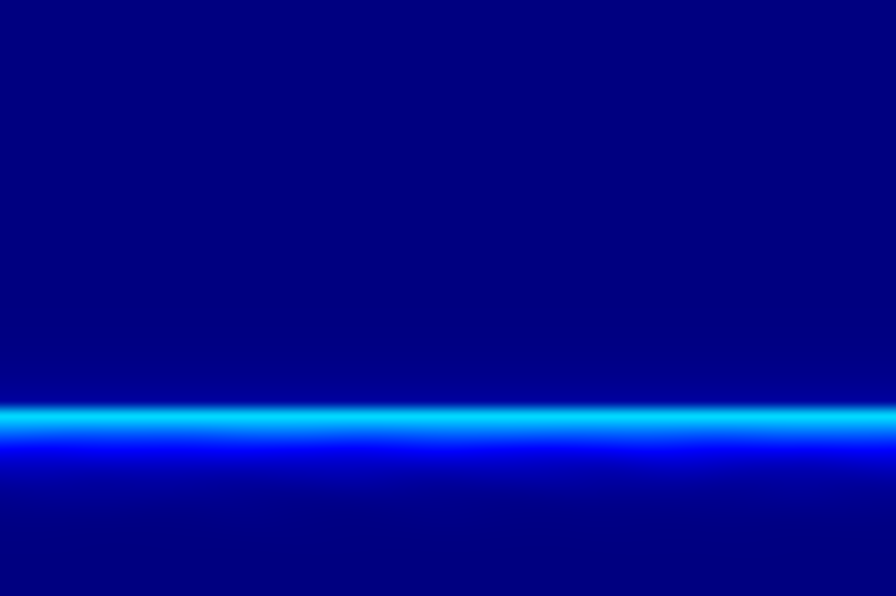
Write a Shadertoy shader that draws this background.

```glsl
const float BAND_HEIGHT = 0.300;   // brightest line
const float BAND_TOP = 0.330;      // where the band meets the dark field

vec2 hashGradient(vec2 cell) {
    float angle = 6.2832 * fract(sin(dot(cell, vec2(127.1, 311.7))) * 43758.5);
    return vec2(cos(angle), sin(angle));
}

float cornerWeight(vec2 cell, vec2 local, vec2 corner) {
    return dot(hashGradient(cell + corner), local - corner);
}

float gradientNoise(vec2 p) {
    vec2 cell = floor(p);
    vec2 local = fract(p);
    vec2 blend = local * local * (3.0 - 2.0 * local);
    float low = mix(cornerWeight(cell, local, vec2(0, 0)),
                    cornerWeight(cell, local, vec2(1, 0)), blend.x);
    float high = mix(cornerWeight(cell, local, vec2(0, 1)),
                     cornerWeight(cell, local, vec2(1, 1)), blend.x);
    return mix(low, high, blend.y);
}

// Navy to blue to cyan ramp
vec3 heatColor(float level) {
    return vec3(0.0, clamp(4.0 * level - 0.5, 0.0, 1.0),
                     clamp(4.0 * level + 0.5, 0.0, 1.0));
}

// Long falloff beneath the bright line
float lowerGlow(float depth, float peak, float reach) {
    return peak * exp(-pow(max(depth, 0.0) / reach, 1.25));
}

// Faint haze over the band
float upperHaze(float rise, float strength, float reach) {
    return strength * exp(-max(rise, 0.0) / reach);
}

void mainImage(out vec4 fragColor, in vec2 fragCoord) {
    vec2 uv = fragCoord / iResolution.xy;

    // Soft horizontal variation in the glow
    float ripple = gradientNoise(vec2(uv.x * 9.0, uv.y * 16.0));
    float reach = 0.055 * (1.0 + 0.14 * ripple);

    vec3 above = heatColor(upperHaze(uv.y - BAND_TOP, 0.029, 0.045));
    vec3 below = heatColor(lowerGlow(BAND_HEIGHT - uv.y, 0.338, reach));

    // Soft upper edge of the band
    float edge = smoothstep(BAND_HEIGHT, BAND_TOP, uv.y);
    fragColor = vec4(mix(below, above, edge), 1.0);
}
```
